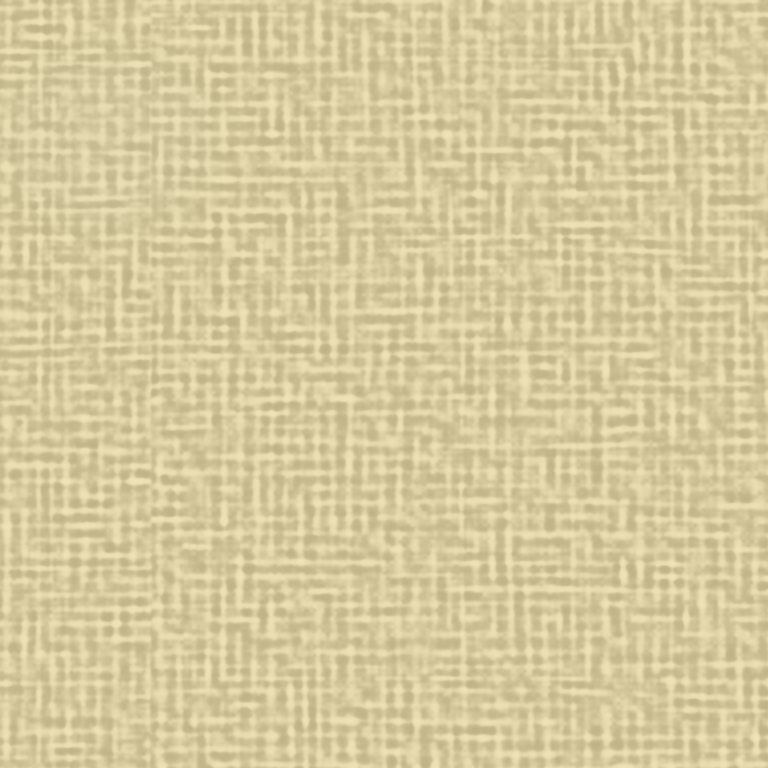
A WebGL 1 fragment shader for this texture:

```glsl
precision highp float;
uniform vec2 u_resolution;

#define WARP_COUNT 48.0
#define WEFT_COUNT 52.0
#define BREAKS 31.0
#define WANDER 0.6
#define STREAK 1.1
#define EMBOSS 1.2
#define FIBRE 0.4
#define CONTRAST 0.078
#define SEAM_X 0.197
#define CLOTH vec3(0.842, 0.791, 0.618)
#define FADED vec3(0.842, 0.800, 0.650)

const float TAU = 6.2831853;

float hash(vec2 p) {
  return fract(sin(dot(p, vec2(127.1, 311.7))) * 43758.5453);
}

float noise(vec2 p) {
  vec2 cell = floor(p);
  vec2 f = fract(p);
  f = f * f * (3.0 - 2.0 * f);
  float low = mix(hash(cell), hash(cell + vec2(1.0, 0.0)), f.x);
  float high = mix(hash(cell + vec2(0.0, 1.0)), hash(cell + vec2(1.0, 1.0)), f.x);
  return mix(low, high, f.y);
}

// Nearly straight threads with uneven spacing, narrow crests and short breaks
float threads(float across, float along, float count, float seed) {
  float drift = noise(vec2(across * 21.0, along * 3.0) + seed) - 0.5;
  float phase = across * count + WANDER * drift;
  float strength = mix(0.2, 1.25, noise(vec2(phase, along * BREAKS) + seed * 2.0));
  float crest = cos(TAU * phase) + 0.25 * cos(2.0 * TAU * phase);
  vec2 cell = vec2(phase * 2.0, along * BREAKS) + seed * 3.0;
  // The difference of neighbours keeps only the fine variation
  float streak = noise(cell) - noise(cell + vec2(1.0, 0.0));
  return strength * crest + STREAK * streak;
}

// Relief where either thread direction may lie on top
float weave(vec2 p) {
  float warp = threads(p.x, p.y, WARP_COUNT, 13.0);
  float weft = threads(p.y, p.x, WEFT_COUNT, 37.0);
  float top = smoothstep(0.2, 0.8, noise(p * 31.0 + 71.0));
  float relief = warp * mix(0.5, 1.0, top) + weft * mix(1.0, 0.5, top);

  // Small bumps lit from one corner, and finer fibres
  vec2 q = p * 103.0 + 5.0;
  relief += EMBOSS * (noise(q) - noise(q + 1.0));
  return relief + FIBRE * (2.0 * noise(p * 190.0 + 9.0) - 1.0);
}

void main() {
  vec2 p = gl_FragCoord.xy / u_resolution.y;

  // Two panels of cloth meet at a faint vertical seam
  float panel = smoothstep(SEAM_X - 0.004, SEAM_X + 0.004, p.x);
  float relief = mix(weave(p + vec2(3.013, 2.007)), weave(p), panel);

  // Soft limit that flattens thread crests and gaps
  relief /= sqrt(1.0 + 0.55 * relief * relief);

  // Pale worn patch near the upper left
  float worn = 1.0 - smoothstep(0.05, 0.24, length((p - vec2(0.14, 0.82)) * vec2(1.0, 1.2)));
  vec3 color = mix(CLOTH, FADED, worn * 0.5);
  color += CONTRAST * relief * (1.0 - 0.15 * worn);

  gl_FragColor = vec4(clamp(color, 0.0, 1.0), 1.0);
}
```
